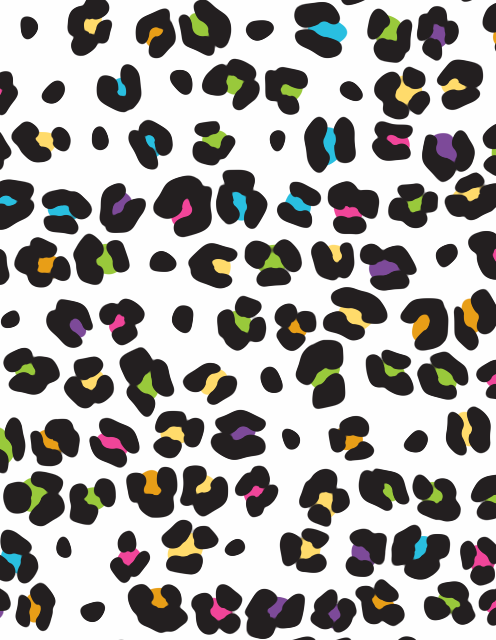
A Shadertoy shader for this pattern:

```glsl
// Leopard rosettes on white: a staggered, jittered grid of spots, each a bright
// core hemmed in by two to four fat black arcs, mixed with small solid spots.
// Where neighbours crowd each other, a white gap is carved between them.

const float TAU = 6.28318;

const vec3 WHITE = vec3(0.995);
const vec3 BLACK = vec3(0.138, 0.122, 0.127);
const vec3 CORES[7] = vec3[7](
    vec3(1.00, 0.86, 0.42),   // yellow
    vec3(0.91, 0.62, 0.09),   // orange
    vec3(0.60, 0.79, 0.23),   // green
    vec3(0.94, 0.27, 0.60),   // pink
    vec3(0.60, 0.79, 0.23),   // green, again for its larger share
    vec3(0.16, 0.75, 0.88),   // cyan
    vec3(0.49, 0.29, 0.60));  // purple

vec4 hash4(vec2 p) {
    vec4 q = fract(p.xyxy * vec4(0.1031, 0.1030, 0.0973, 0.1099));
    q += dot(q, q.wzxy + 33.33);
    return fract((q.xxyz + q.yzzw) * q.zywx);
}

float smin(float a, float b, float k) {
    float h = max(k - abs(a - b), 0.0) / k;
    return min(a, b) - h * h * k * 0.25;
}

float smax(float a, float b, float k) { return -smin(-a, -b, k); }

mat2 rotation(float a) {
    float c = cos(a), s = sin(a);
    return mat2(c, s, -s, c);
}

// Tapered arc around the origin, centred on the given direction
float arcLobe(vec2 p, float direction, float halfAngle, float ring, float thick, float taper) {
    float delta = mod(atan(p.y, p.x) - direction + TAU * 0.5, TAU) - TAU * 0.5;
    float along = clamp(delta, -halfAngle, halfAngle);
    float a = direction + along;
    return length(p - ring * vec2(cos(a), sin(a))) - thick - taper * along;
}

// Distances to the black part (x) and the coloured core (y) of one spot
vec2 spot(vec2 p, vec2 id) {
    vec4 shape = hash4(id + 17.3);
    vec4 form = hash4(id + 71.9);
    p = rotation(TAU * shape.x) * p;

    // Organic wobble
    p += 0.022 * sin(p.yx * 11.0 + TAU * form.xy);

    // Small solid spot
    if (shape.y < 0.16) {
        return vec2(length(p * vec2(1.0, 1.3)) - mix(0.17, 0.24, shape.z), 9.0);
    }

    float size = mix(0.82, 1.12, shape.z);
    float squash = 1.0 + 0.2 * form.z;
    p *= vec2(squash, 1.0 / squash) / size;

    float count = floor(2.0 + 2.6 * shape.w);
    float black = 9.0;
    for (float i = 0.0; i < count; i++) {
        vec4 h = hash4(id * 3.1 + i * 7.7 + 5.0);
        float direction = TAU * (i + 0.4 * (h.x - 0.5)) / count;
        float halfAngle = 3.2 / (count * count) * mix(0.7, 1.25, h.y);
        float lobe = arcLobe(p, direction, halfAngle, mix(0.27, 0.32, h.w),
                             mix(0.145, 0.205, h.z), 0.12 * (h.w - 0.5));
        black = smin(black, lobe, 0.06);
    }
    vec2 shift = 0.12 * (form.xw - 0.5);
    float core = length(p - shift) - 0.26;
    return vec2(black, core) * size;
}

void mainImage(out vec4 fragColor, in vec2 fragCoord) {
    float rows = 11.0;
    vec2 p = fragCoord / iResolution.y * rows;
    float pixel = rows / iResolution.y;

    // Nearest spot, and the distance to the runner-up
    float first = 9.0, second = 9.0;
    vec2 nearest = vec2(9.0);
    vec2 nearestId = vec2(0.0);
    for (int j = -1; j <= 1; j++) {
        float row = floor(p.y) + float(j);
        float stagger = 0.5 * mod(row, 2.0) + 0.2 * hash4(vec2(row, 4.0)).x;
        for (int i = -1; i <= 1; i++) {
            vec2 id = vec2(floor(p.x - stagger) + float(i), row);
            vec2 jitter = 0.26 * (hash4(id + 40.0).xy - 0.5);
            vec2 centre = id + 0.5 + vec2(stagger, 0.0) + jitter;
            vec2 d = spot(p - centre, id + 40.0);
            float outer = min(d.x, d.y);
            if (outer < first) {
                second = first;
                first = outer;
                nearest = d;
                nearestId = id + 40.0;
            } else {
                second = min(second, outer);
            }
        }
    }

    // Keep crowded spots apart
    float gap = 0.5 * (0.1 - (second - first));
    float black = smax(nearest.x, gap, 0.06);
    float core = smax(nearest.y, gap, 0.06);

    int hue = int(hash4(nearestId + 9.4).z * 6.6);
    vec3 color = mix(CORES[hue], WHITE, smoothstep(-0.7 * pixel, 0.7 * pixel, core));
    color = mix(BLACK, color, smoothstep(-0.7 * pixel, 0.7 * pixel, black));
    fragColor = vec4(color, 1.0);
}
```
